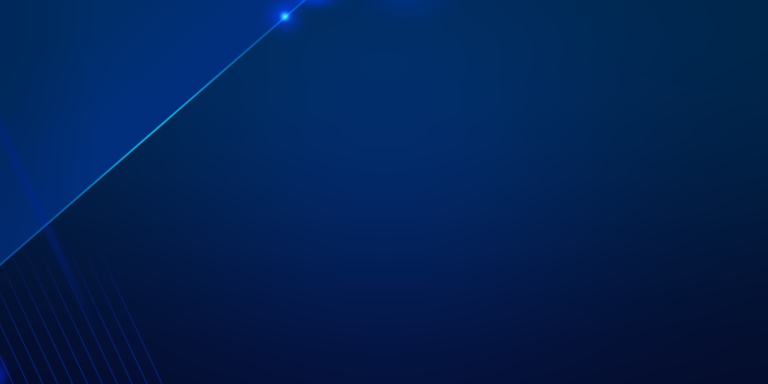
A Shadertoy shader for this background:

```glsl
// Deep blue backdrop with a lit corner panel, a glowing diagonal edge and fine slanted stripes.
// Gradients and gaussian glows set the tone; line distances draw the edge and stripes.
// Coordinates are in canvas heights, with the origin at the lower left.

const vec3 NIGHT = vec3(0.015, 0.045, 0.165);
const vec3 TEAL = vec3(0.0, 0.145, 0.285);
const vec3 CENTER_LIGHT = vec3(0.004, 0.050, 0.160);
const vec3 PANEL_TOP = vec3(0.0, 0.180, 0.400);
const vec3 PANEL_BLUE = vec3(0.006, 0.185, 0.490);
const vec3 CYAN = vec3(0.04, 0.70, 0.88);
const vec3 EDGE_BLUE = vec3(0.02, 0.40, 0.75);
const vec3 STRIPE_BLUE = vec3(0.02, 0.14, 0.52);
const vec3 ELECTRIC = vec3(0.0, 0.10, 0.85);

const float EDGE_START = 0.31;   // height of the diagonal at the left side
const float EDGE_SLOPE = 0.869;
const float STRIPE_LEAN = 0.47;
const float STRIPE_GAP = 0.0388;
const float LAST_STRIPE = 0.422; // foot of the rightmost stripe

float glow(vec2 p, vec2 center, vec2 radius) {
    vec2 q = (p - center) / radius;
    return exp(-dot(q, q));
}

// Soft-edged stroke, never thinner than the pixel grid can show
float stroke(float dist, float halfWidth, float pixel) {
    return 1.0 - smoothstep(halfWidth - 0.5 * pixel, halfWidth + pixel, abs(dist));
}

// Signed distance to the diagonal, positive on the panel side
float edgeDistance(vec2 p) {
    return (p.y - EDGE_START - EDGE_SLOPE * p.x) / length(vec2(1.0, EDGE_SLOPE));
}

vec3 backdrop(vec2 p) {
    vec3 color = mix(NIGHT, TEAL, smoothstep(-0.1, 0.95, p.y));
    return color + CENTER_LIGHT * glow(p, vec2(1.0, 0.56), vec2(0.65, 0.62));
}

vec3 panel(vec2 p, float dist) {
    float nearEdge = 1.0 - smoothstep(0.0, 0.42, dist);
    vec3 color = mix(PANEL_TOP, PANEL_BLUE, nearEdge);
    return color * mix(0.88, 1.0, smoothstep(0.0, 0.3, p.x));
}

// Parallel stripes rising from the lower left, fading with height
float stripes(vec2 p, float pixel) {
    float offset = LAST_STRIPE - (p.x + STRIPE_LEAN * p.y);
    float nearest = (fract(offset / STRIPE_GAP + 0.5) - 0.5) * STRIPE_GAP;
    float dist = nearest / length(vec2(1.0, STRIPE_LEAN));
    float inside = step(-0.5 * STRIPE_GAP, offset);
    float fade = 1.0 - smoothstep(0.02, 0.46, p.y);
    return stroke(dist, 0.0012, pixel) * inside * fade;
}

void mainImage(out vec4 fragColor, in vec2 fragCoord) {
    vec2 p = fragCoord / iResolution.y;
    float pixel = 1.0 / iResolution.y;
    float dist = edgeDistance(p);
    float onPanel = smoothstep(-pixel, pixel, dist);

    // Base surfaces
    vec3 color = mix(backdrop(p), panel(p, dist), onPanel);

    // Stripes below the edge, and one broad beam crossing it
    color = mix(color, STRIPE_BLUE, 0.75 * stripes(p, pixel) * (1.0 - onPanel));
    float beam = (p.x + STRIPE_LEAN * p.y - 0.315) / length(vec2(1.0, STRIPE_LEAN));
    float beamFade = smoothstep(0.1, 0.4, p.y);
    color = mix(color, vec3(0.0, 0.14, 0.58), 0.4 * beamFade * exp(-pow(beam / 0.012, 2.0)));

    // Luminous diagonal, brightest around its middle
    float middle = glow(p, vec2(0.40, 0.66), vec2(0.26));
    vec3 edgeColor = mix(EDGE_BLUE, CYAN, middle);
    color = mix(color, edgeColor, stroke(dist, 0.0018, pixel) * mix(0.65, 0.95, middle));

    // Spark on the diagonal, with blue light along the top and in the corner
    vec2 spark = vec2(0.742, 0.957);
    color += ELECTRIC * 0.45 * glow(p, spark, vec2(0.035));
    color += vec3(0.25, 0.65, 0.55) * glow(p, spark, vec2(0.010));
    color += ELECTRIC * 0.55 * glow(p, vec2(0.82, 1.01), vec2(0.050, 0.025));
    color += ELECTRIC * 0.14 * glow(p, vec2(1.06, 1.01), vec2(0.09, 0.05));
    color += ELECTRIC * 0.45 * glow(p, vec2(0.0, 0.02), vec2(0.018, 0.035));

    fragColor = vec4(clamp(color, 0.0, 1.0), 1.0);
}
```
